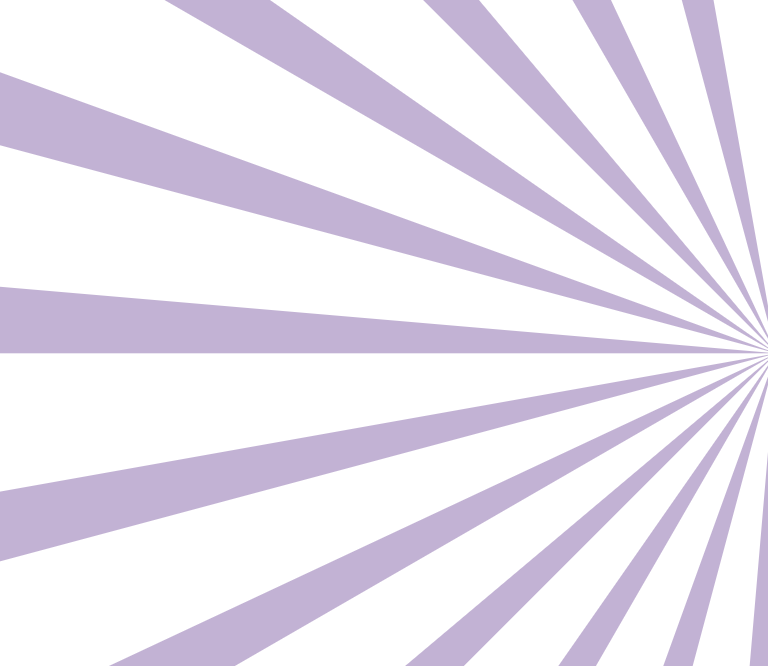
A WebGL 2 fragment shader for this background:

```glsl
#version 300 es
precision highp float;

uniform vec2 u_resolution;
out vec4 fragColor;

// Signed distance to the nearest ray of a fan; angles in degrees, first ray starts at 0.
float rayFan(vec2 p, float period, float width) {
    float angle = degrees(atan(p.y, p.x));
    float fromAxis = mod(angle - 0.5 * width + 0.5 * period, period) - 0.5 * period;
    return length(p) * sin(radians(abs(fromAxis) - 0.5 * width));
}

void main() {
    float pixel = 1.0 / u_resolution.y;
    vec2 uv = gl_FragCoord.xy * pixel;

    // The hub sits just beyond the right edge; rays open to the left.
    vec2 hub = vec2(1.011 * u_resolution.x * pixel, 0.4695);
    vec2 p = vec2(hub.x - uv.x, uv.y - hub.y);

    float ray = clamp(0.5 - rayFan(p, 15.0, 4.9) / pixel, 0.0, 1.0);
    vec3 lilac = vec3(0.761, 0.698, 0.831);
    fragColor = vec4(mix(vec3(1.0), lilac, ray), 1.0);
}
```
